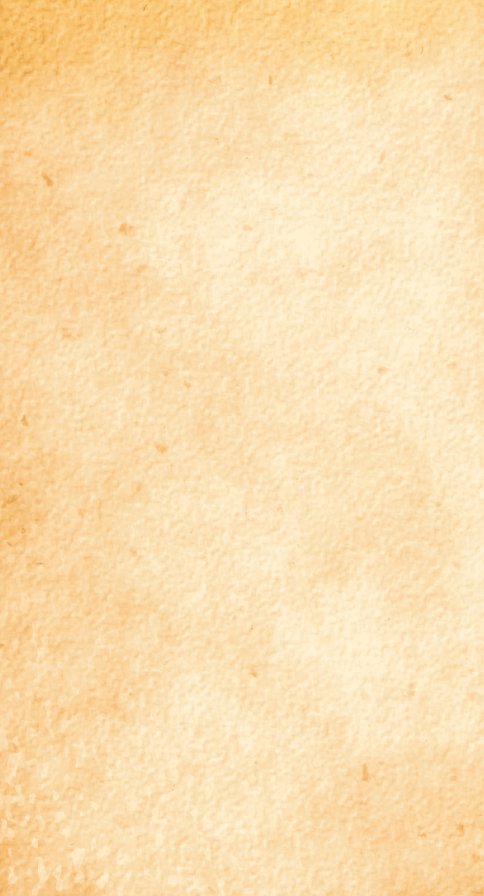
This texture is drawn by a WebGL 1 fragment shader. Its source:

```glsl
precision highp float;
// Aged parchment: a warm cream sheet with browned edges, soft cloudy
// stains, rust spots, pale rubbed flecks and a fine embossed grain.
// Smooth cellular noise sets one tone value, which a colour ramp tints.
uniform vec2 u_resolution;

const vec3 PALE  = vec3(1.00, 0.945, 0.825);
const vec3 CREAM = vec3(0.99, 0.91, 0.76);
const vec3 SAND  = vec3(0.98, 0.87, 0.69);
const vec3 HONEY = vec3(0.98, 0.83, 0.61);
const vec3 TAN   = vec3(0.97, 0.78, 0.53);
const vec3 AMBER = vec3(0.96, 0.73, 0.42);
const vec3 RUST  = vec3(0.80, 0.48, 0.20);
const vec3 TOP_TINT = vec3(0.01, 0.015, -0.03);

const float BASE_TONE = 0.29;
const float CLOUD_AMOUNT = 0.58;
const float MOTTLE_AMOUNT = 0.38;
const float GRAIN_SCALE = 190.0;   // grains per canvas height
const float GRAIN_AMOUNT = 0.27;
const float SPOT_SCALE = 24.0;
const float SPECK_SCALE = 60.0;

vec3 hash3(vec2 p) {
  vec3 q = fract(vec3(p.xyx) * vec3(0.1031, 0.1030, 0.0973));
  q += dot(q, q.yxz + 33.33);
  return fract((q.xxy + q.yzz) * q.zyx);
}

// Random cell values blended by distance to their jittered centres.
float cellNoise(vec2 p) {
  vec2 cell = floor(p), f = p - cell;
  float sum = 0.0, total = 0.0;
  for (int j = -1; j <= 1; j++) {
    for (int i = -1; i <= 1; i++) {
      vec2 o = vec2(float(i), float(j));
      vec3 h = hash3(cell + o + 71.0);
      vec2 d = o + 0.15 + 0.7 * h.xy - f;
      float w = exp(-7.0 * dot(d, d));
      sum += w * h.z;
      total += w;
    }
  }
  return sum / total;
}

// Layered cellular noise, centred on zero.
float clouds(vec2 p) {
  float sum = 0.0, gain = 0.5;
  for (int i = 0; i < 5; i++) {
    sum += gain * (cellNoise(p) - 0.5);
    p = mat2(1.6, 1.2, -1.2, 1.6) * p + 13.7;
    gain *= 0.58;
  }
  return sum;
}

// Sparse soft dots of random size and strength.
float spots(vec2 p, float share, float radius) {
  vec2 cell = floor(p), f = p - cell;
  float ink = 0.0;
  for (int j = -1; j <= 1; j++) {
    for (int i = -1; i <= 1; i++) {
      vec2 o = vec2(float(i), float(j));
      vec3 h = hash3(cell + o + 19.0);
      vec3 k = hash3(cell + o + 157.0);
      float r = radius * (0.4 + 0.6 * k.x);
      float d = length(o + h.xy - f);
      float blot = 1.0 - smoothstep(0.25 * r, r, d);
      ink = max(ink, blot * step(h.z, share) * (0.3 + 0.7 * k.y * k.y));
    }
  }
  return ink;
}

vec3 paperRamp(float t) {
  vec3 c = mix(PALE, CREAM, clamp(t * 5.0, 0.0, 1.0));
  c = mix(c, SAND, clamp(t * 5.0 - 1.0, 0.0, 1.0));
  c = mix(c, HONEY, clamp(t * 5.0 - 2.0, 0.0, 1.0));
  c = mix(c, TAN, clamp(t * 5.0 - 3.0, 0.0, 1.0));
  c = mix(c, AMBER, clamp(t * 5.0 - 4.0, 0.0, 1.0));
  return mix(c, RUST, clamp(t * 1.6 - 1.6, 0.0, 1.0));
}

void main() {
  vec2 uv = gl_FragCoord.xy / u_resolution;
  vec2 p = gl_FragCoord.xy / u_resolution.y;
  float cloud = clouds(p * 6.0 + 3.0);
  float mottle = clouds(p * 26.0 + 40.0);

  // Broad browning along the left, top and bottom; paler to the right.
  float top = 1.0 - smoothstep(0.0, 0.19, 1.0 - uv.y + 0.05 * uv.x + 0.16 * cloud);
  float left = 1.0 - smoothstep(0.0, 0.70, uv.x);
  vec2 stain = (uv - vec2(0.0, 0.46)) / vec2(0.15, 0.11);
  vec2 glow = (uv - vec2(0.85, 0.62)) / vec2(0.35, 0.24);
  float tone = BASE_TONE + 0.24 * left + 0.14 * exp(-14.0 * uv.x);
  tone += 0.48 * top + 0.26 * exp(-8.0 * uv.y) + 0.10 * exp(-25.0 * (1.0 - uv.x));
  tone += 0.22 * exp(-dot(stain, stain)) - 0.12 * exp(-dot(glow, glow));
  tone += CLOUD_AMOUNT * cloud + MOTTLE_AMOUNT * mottle;

  // Rust spots with ragged outlines, and finer specks.
  vec2 ragged = p + 0.025 * vec2(mottle, clouds(p * 40.0 + 90.0));
  tone += 0.45 * spots(ragged * SPOT_SCALE, 0.26, 0.27);
  tone += 0.45 * spots(ragged * SPECK_SCALE + 7.0, 0.08, 0.22);

  // Pale rubbed flecks, strongest at the lower left.
  float rubbed = exp(-3.0 * uv.x - 5.0 * uv.y);
  float fleck = cellNoise(p * vec2(140.0, 95.0) + 1.5 * mottle);
  tone -= (0.08 + 0.45 * rubbed) * smoothstep(0.58, 0.85, fleck + 0.4 * mottle);

  // Embossed grain lit from the upper left, with a finer tooth.
  vec2 g = p * GRAIN_SCALE;
  float relief = cellNoise(g) - cellNoise(g + vec2(-0.45, 0.5));
  tone += GRAIN_AMOUNT * relief + 0.14 * (cellNoise(g * 1.6 + 5.0) - 0.5);

  gl_FragColor = vec4(clamp(paperRamp(tone) + TOP_TINT * top, 0.0, 1.0), 1.0);
}
```
